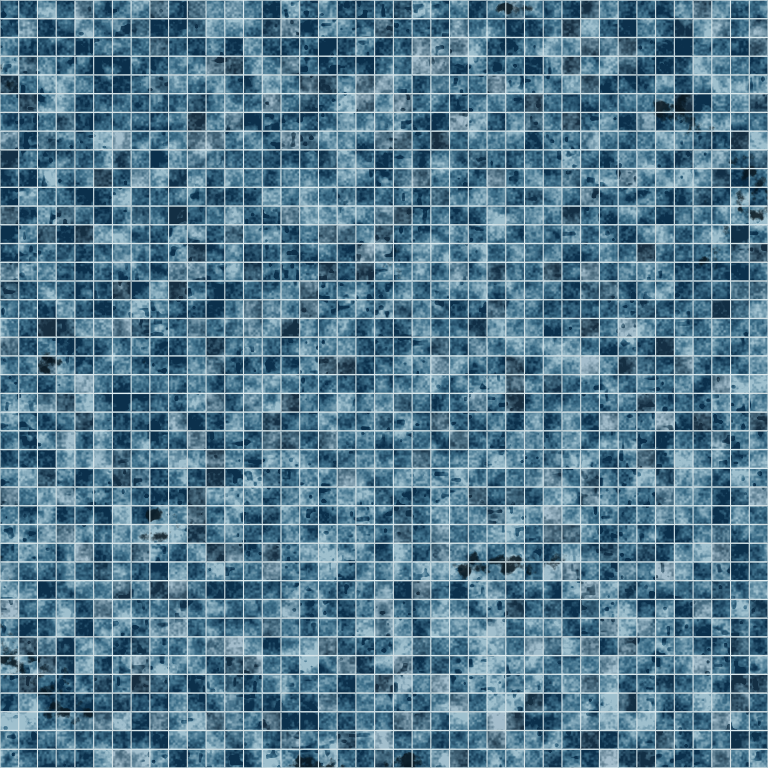
This texture is drawn by a WebGL 2 fragment shader. Its source:

```glsl
#version 300 es
precision highp float;
// Square glass-blue stone mosaic with thin pale grout on a regular grid.
// Each tile takes a hashed tone; layered value noise adds mottling, grain,
// dark pits and a few broad stains that run across neighbouring tiles.

#define TILES 41.0                     // repeats across and down
#define GROUT_WIDTH vec2(0.058, 0.074) // vertical, horizontal; in tile widths
#define TONE_SPREAD 0.66               // tone difference between tiles
#define MOTTLE 1.25                    // strength of cloudy stone pattern
#define GRAIN 0.42                     // strength of fine speckle
#define PIT_DEPTH 0.55                 // darkness of small pits
#define DEEP vec3(0.045, 0.190, 0.300)
#define MIDDLE vec3(0.245, 0.440, 0.545)
#define PALE vec3(0.590, 0.725, 0.785)
#define GROUT vec3(0.860, 0.915, 0.930)
#define STAIN vec3(0.020, 0.075, 0.110)

uniform vec2 u_resolution;
out vec4 fragColor;

float hash(vec2 p) {
    vec3 q = fract(p.xyx * vec3(0.1031, 0.1030, 0.0973));
    q += dot(q, q.yzx + 33.33);
    return fract((q.x + q.y) * q.z);
}

float noise(vec2 p) {
    vec2 cell = floor(p), f = fract(p);
    f = f * f * (3.0 - 2.0 * f);
    float low = mix(hash(cell), hash(cell + vec2(1, 0)), f.x);
    float high = mix(hash(cell + vec2(0, 1)), hash(cell + vec2(1, 1)), f.x);
    return mix(low, high, f.y);
}

float fbm(vec2 p) {
    float sum = 0.0, weight = 0.5;
    for (int i = 0; i < 4; i++) {
        sum += weight * noise(p);
        p = mat2(1.6, 1.2, -1.2, 1.6) * p + 17.3;
        weight *= 0.5;
    }
    return sum / 0.9375;
}

// Tone 0 to 1 runs from deep through middle to pale blue.
vec3 stoneColor(float tone) {
    vec3 dark = mix(DEEP, MIDDLE, clamp(tone * 2.0, 0.0, 1.0));
    return mix(dark, PALE, clamp(tone * 2.0 - 1.0, 0.0, 1.1));
}

// Pixel coverage of the grout lines centred on the tile borders.
float groutCoverage(vec2 grid) {
    vec2 pixel = TILES / u_resolution;
    vec2 toBorder = 0.5 - abs(fract(grid) - 0.5);
    vec2 cover = clamp(0.5 + (0.5 * GROUT_WIDTH - toBorder) / pixel, 0.0, 1.0);
    cover = min(cover, GROUT_WIDTH / pixel);
    return max(cover.x, cover.y);
}

void main() {
    vec2 uv = gl_FragCoord.xy / u_resolution;
    vec2 grid = uv * TILES;
    vec2 tile = floor(grid);
    vec2 stone = grid + 0.35 * hash(tile + 71.0); // slight break at each tile

    // Tile tone, with quieter contrast towards the middle of the wall
    float contrast = mix(0.7, 1.15, smoothstep(0.1, 0.5, length(uv - vec2(0.55, 0.57))));
    float tone = 0.49 + (hash(tile + 5.0) - 0.5) * TONE_SPREAD * contrast;
    tone += 0.22 * (fbm(grid * 0.13 + 40.0) - 0.5) + 0.07 * (0.5 - uv.y);

    // Cloudy mottling and fine grain
    tone += MOTTLE * (fbm(stone * 1.5 + 9.0) - 0.5);
    tone += GRAIN * (noise(stone * 8.0 + 3.0) - 0.5);

    // Small dark pits, clustered by a slower noise
    float pits = smoothstep(0.73, 0.88, noise(stone * 3.3 + 120.0));
    pits *= smoothstep(0.42, 0.65, noise(grid * 0.6 + 61.0));
    tone -= PIT_DEPTH * pits;

    vec3 color = stoneColor(tone);

    // Some tiles lean towards grey
    float grey = dot(color, vec3(0.3, 0.5, 0.2));
    float greyness = 0.4 * smoothstep(0.72, 1.0, hash(tile + 233.0));
    color = mix(color, vec3(grey) * vec3(0.92, 1.0, 1.08), greyness);

    // Rare broad stains with ragged edges
    float stain = noise(grid * 0.37 + 211.0) + 0.45 * (fbm(grid * 1.7 + 80.0) - 0.5);
    color = mix(color, STAIN, 0.85 * smoothstep(0.93, 1.03, stain));

    // Grout, faintly uneven in brightness
    vec3 grout = GROUT * (0.93 + 0.1 * noise(grid * 1.3 + 300.0));
    color = mix(color, grout, groutCoverage(grid));
    fragColor = vec4(color, 1.0);
}
```
